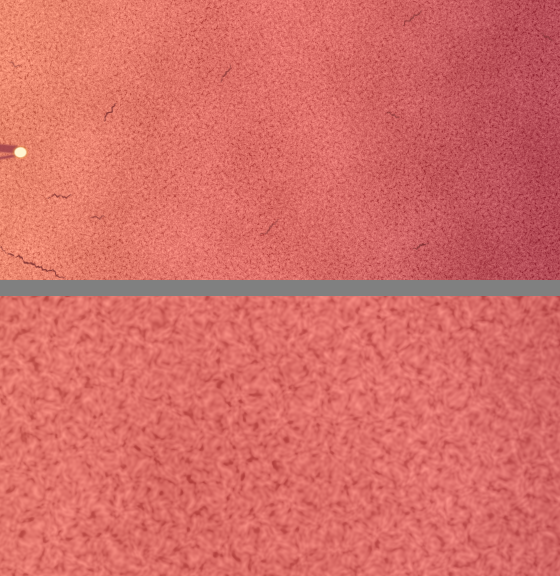
Top, the full canvas; bottom, a detail of the centre.
Write a WebGL 2 fragment shader that draws this texture.

```glsl
#version 300 es
precision highp float;
// Rough salmon-red stucco wall with hairline cracks, side light and a small pale stud.

uniform vec2 u_resolution;
out vec4 fragColor;

// Wall colour from the lit left side to the shaded right side
const vec3 LIT = vec3(0.925, 0.535, 0.430);
const vec3 MIDDLE = vec3(0.875, 0.437, 0.413);
const vec3 SHADED = vec3(0.700, 0.285, 0.335);
const vec3 CRACK_COLOR = vec3(0.45, 0.15, 0.16);
const vec3 SHADOW_COLOR = vec3(0.62, 0.25, 0.29);
const vec3 STUD_COLOR = vec3(1.0, 0.96, 0.82);
const vec3 RIM_COLOR = vec3(0.93, 0.62, 0.30);

// Relief, as cells per canvas height and colour change
const float GRAIN_FREQ = 92.0;
const float FINE_FREQ = 185.0;
const vec3 GRAIN_TONE = vec3(0.105, 0.120, 0.105);
const float PIT_DEPTH = 0.075;
const float MOTTLE = 0.045;

// Cracks, in canvas heights
const float CRACK_CELL = 0.30;
const float CRACK_CHANCE = 0.50;
const float CRACK_WIDTH = 0.0036;
const vec2 STUD_CENTER = vec2(0.073, 0.456);

uint mixBits(uint n) {
    n = (n ^ (n >> 16)) * 0x7feb352du;
    n = (n ^ (n >> 15)) * 0x846ca68bu;
    return n ^ (n >> 16);
}

float hash(vec2 cell, int salt) {
    ivec2 c = ivec2(cell);
    uint n = mixBits(uint(c.x) + mixBits(uint(c.y) + mixBits(uint(salt))));
    return float(n >> 8) / 16777216.0;
}

float cornerSlope(vec2 cell, vec2 offset) {
    float a = 6.2832 * hash(cell, 1);
    return dot(vec2(cos(a), sin(a)), offset);
}

// Gradient noise, about -0.7 to 0.7
float noise(vec2 p) {
    vec2 i = floor(p), f = p - i;
    vec2 w = f * f * f * (f * (f * 6.0 - 15.0) + 10.0);
    vec2 e = vec2(1.0, 0.0);
    float low = mix(cornerSlope(i, f), cornerSlope(i + e, f - e), w.x);
    float high = mix(cornerSlope(i + e.yx, f - e.yx), cornerSlope(i + 1.0, f - 1.0), w.x);
    return mix(low, high, w.y);
}

vec2 turn(vec2 p, float angle) {
    float c = cos(angle), s = sin(angle);
    return vec2(c * p.x + s * p.y, c * p.y - s * p.x);
}

float segment(vec2 p, vec2 a, vec2 b) {
    vec2 d = b - a;
    return length(p - a - d * clamp(dot(p - a, d) / dot(d, d), 0.0, 1.0));
}

float cover(float dist, float soft) {
    return 1.0 - smoothstep(-soft, soft, dist);
}

// Jagged tapering line around a centre
float crack(vec2 p, vec2 center, float angle, float halfLength, float seed, float px) {
    vec2 q = turn(p - center, angle);
    float taper = 1.0 - abs(q.x) / halfLength;
    if (taper <= 0.0) return 0.0;
    q.y += 0.022 * noise(vec2(q.x * 30.0, seed)) + 0.008 * noise(vec2(q.x * 95.0, seed + 7.0));
    float gaps = smoothstep(-0.5, -0.1, noise(p * 45.0 + seed));
    return cover(abs(q.y) - CRACK_WIDTH * sqrt(taper), px) * smoothstep(0.0, 0.2, taper) * gaps;
}

float scatteredCracks(vec2 p, float px) {
    vec2 home = floor(p / CRACK_CELL);
    float ink = 0.0;
    for (int y = -1; y <= 1; y++)
    for (int x = -1; x <= 1; x++) {
        vec2 cell = home + vec2(x, y);
        if (hash(cell, 2) > CRACK_CHANCE) continue;
        vec2 center = (cell + vec2(hash(cell, 3), hash(cell, 4))) * CRACK_CELL;
        float angle = mix(-0.5, 1.2, hash(cell, 5));
        float halfLength = mix(0.025, 0.065, hash(cell, 6));
        float strength = mix(0.45, 0.95, hash(cell, 7));
        ink = max(ink, strength * crack(p, center, angle, halfLength, floor(90.0 * hash(cell, 8)), px));
    }
    return ink;
}

void main() {
    float px = 1.0 / u_resolution.y;
    vec2 p = gl_FragCoord.xy * px;

    // Side light with a slight vertical drift and broad mottling
    float across = gl_FragCoord.x / u_resolution.x + 0.06 * (0.5 - p.y);
    vec3 color = mix(LIT, MIDDLE, smoothstep(-0.1, 0.50, across));
    color = mix(color, SHADED, smoothstep(0.48, 1.06, across));
    float mottle = noise(turn(p, 0.4) * 3.5) + 0.5 * noise(turn(p, 1.0) * 11.0 + 20.0);
    color += MOTTLE * (mottle + 0.45 * noise(turn(p, 0.7) * 32.0 + 9.0));

    // Bumpy grain and dark pits, each layer turned to hide the lattice
    vec2 bent = p + 0.006 * vec2(noise(p * 37.0), noise(p * 37.0 + 50.0));
    float coarse = noise(turn(bent, 0.55) * GRAIN_FREQ);
    float fine = noise(turn(bent, 1.15) * FINE_FREQ + 31.0);
    color += GRAIN_TONE * (coarse + 0.9 * fine);
    float pitted = 0.6 + 0.8 * noise(p * 5.0 + 70.0);
    color -= PIT_DEPTH * pitted * smoothstep(0.2, 0.6, -coarse - 0.5 * fine);

    // Short cracks, and a longer one in the lower left corner
    float ink = scatteredCracks(p, px);
    ink = max(ink, 0.95 * crack(p, vec2(0.11, 0.06), -0.42, 0.15, 12.0, px));
    color = mix(color, CRACK_COLOR, 0.85 * ink);

    // Stud with its shadow cast to the left
    float shade = segment(p, vec2(-0.03, 0.474), vec2(0.056, 0.466)) - 0.014;
    shade = min(shade, segment(p, vec2(-0.03, 0.430), vec2(0.052, 0.444)) - 0.005);
    color = mix(color, SHADOW_COLOR, 0.85 * cover(shade, px + 0.002));
    float stud = length((p - STUD_CENTER) * vec2(0.9, 1.05)) - 0.019;
    color = mix(color, RIM_COLOR, 0.7 * cover(stud - 0.004, px + 0.004));
    color = mix(color, STUD_COLOR, cover(stud, px));

    fragColor = vec4(clamp(color, 0.0, 1.0), 1.0);
}
```
